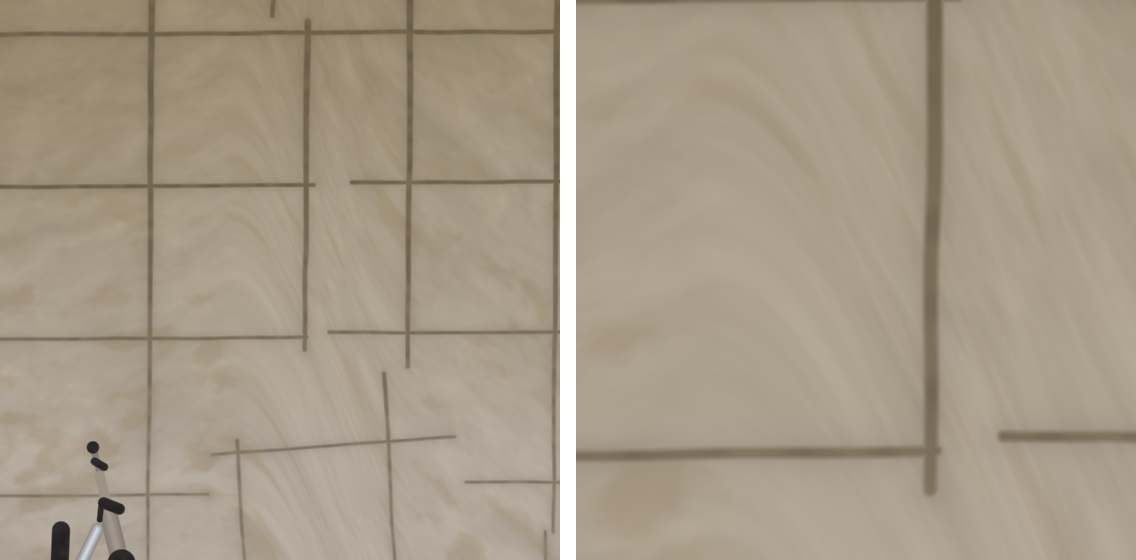
Left, the full canvas; right, a detail of the centre.
A Shadertoy shader for this texture:

```glsl
// Worn beige floor tiles with broken, misaligned grout joints and a folding stand.
// Joints and stand are soft capsules (distance to a segment); the stone is
// a vertical tint gradient mottled by stretched, warped value noise.

const vec3 STONE_TOP = vec3(0.595, 0.535, 0.435);
const vec3 STONE_MID = vec3(0.665, 0.615, 0.540);
const vec3 STONE_LOW = vec3(0.695, 0.655, 0.605);
const vec3 STAIN     = vec3(0.610, 0.540, 0.425);
const vec3 GROUT_TOP = vec3(0.430, 0.375, 0.290);
const vec3 GROUT_LOW = vec3(0.520, 0.470, 0.395);
const vec3 RUBBER    = vec3(0.135, 0.125, 0.125);
const vec3 TUBE      = vec3(0.610, 0.570, 0.530);
const vec3 CHROME    = vec3(0.790, 0.800, 0.820);

const vec4 COLUMN_X    = vec4(0.271, 0.549, 0.733, 0.995); // at the top edge
const vec4 COLUMN_TOP  = vec4(1.10, 0.961, 1.10, 1.10);
const vec4 COLUMN_END  = vec4(-0.10, 0.375, 0.346, 0.05);
const vec4 LEFT_END    = vec4(0.565, 0.560, 0.548, 0.372);
const vec4 RIGHT_START = vec4(0.550, 0.628, 0.588, 0.833);
const float LEFT_PITCH = 0.272, RIGHT_PITCH = 0.268;
const float COLUMN_LEAN = 0.007, GROUT_BLUR = 0.0024;
const float MOTTLE = 0.085, GRAIN = 0.035, TILE_VARIATION = 0.022;

float hash(vec2 p) {
    return fract(sin(dot(p, vec2(127.1, 311.7))) * 43758.5453);
}

float noise(vec2 p) {
    vec2 i = floor(p), f = fract(p);
    f = f * f * (3.0 - 2.0 * f);
    return mix(mix(hash(i), hash(i + vec2(1, 0)), f.x),
               mix(hash(i + vec2(0, 1)), hash(i + vec2(1, 1)), f.x), f.y);
}

float fbm(vec2 p) {
    float sum = 0.0, amp = 0.5;
    for (int i = 0; i < 4; i++) {
        sum += amp * noise(p);
        p = mat2(1.6, 1.2, -1.2, 1.6) * p + 7.3;
        amp *= 0.5;
    }
    return sum / 0.9375;
}

float segment(vec2 p, vec2 a, vec2 b) {
    vec2 d = b - a;
    return length(p - a - d * clamp(dot(p - a, d) / dot(d, d), 0.0, 1.0));
}

float cover(float d, float blur) {
    float w = max(blur, 1.0 / iResolution.y);
    return 1.0 - smoothstep(-w, w, d);
}

// Signed distance to every grout joint
float grout(vec2 p) {
    float wide = mix(0.0026, 0.0058, p.y), thin = mix(0.0023, 0.0040, p.y);
    float d = 1.0;
    for (int i = 0; i < 4; i++) {
        float row = float(i), x = COLUMN_X[i];
        vec2 top = vec2(x + COLUMN_LEAN * (COLUMN_TOP[i] - 1.0), COLUMN_TOP[i]);
        vec2 end = vec2(x + COLUMN_LEAN * (COLUMN_END[i] - 1.0), COLUMN_END[i]);
        d = min(d, segment(p, top, end) - wide);
        float left = 0.9375 - LEFT_PITCH * row - 0.0085 * step(2.5, row);
        float right = 0.942 - RIGHT_PITCH * row;
        d = min(d, segment(p, vec2(-0.1, left), vec2(LEFT_END[i], left + 0.004)) - thin);
        d = min(d, segment(p, vec2(RIGHT_START[i], right), vec2(1.1, right + 0.002)) - thin);
    }
    // Tilted fragment and loose stubs
    d = min(d, segment(p, vec2(0.378, 0.188), vec2(0.812, 0.220)) - thin);
    d = min(d, segment(p, vec2(0.424, 0.212), vec2(0.437, -0.02)) - wide);
    d = min(d, segment(p, vec2(0.686, 0.333), vec2(0.705, -0.02)) - wide);
    d = min(d, segment(p, vec2(0.490, 1.02), vec2(0.486, 0.972)) - thin);
    return min(d, segment(p, vec2(0.974, 0.050), vec2(0.974, -0.02)) - wide);
}

vec3 stone(vec2 p) {
    vec3 col = mix(STONE_LOW, STONE_MID, smoothstep(0.12, 0.60, p.y));
    col = mix(col, STONE_TOP, smoothstep(0.50, 1.05, p.y + 0.12 * (0.5 - p.x)));
    // Streaks turn from near level at the left to diagonal at the right
    float a = mix(0.25, -0.75, smoothstep(0.4, 0.75, p.x));
    vec2 q = mat2(cos(a), -sin(a), sin(a), cos(a)) * p;
    float cloud = fbm(q * vec2(10.0, 19.0) + 1.5 * noise(p * 9.0)) - 0.5;
    float fine = fbm(q * vec2(45.0, 85.0)) - 0.5;
    col += MOTTLE * cloud + GRAIN * fine;
    col = mix(col, STAIN, 0.45 * smoothstep(0.52, 0.78, fbm(q * vec2(13.0, 22.0) + 31.0)));
    // Tint of each whole tile, fading out where the floor is broken
    vec2 id = vec2(dot(step(COLUMN_X, vec4(p.x)), vec4(1)), floor((0.94 - p.y) / LEFT_PITCH));
    return col + TILE_VARIATION * (hash(id) - 0.5) * smoothstep(0.36, 0.46, p.y);
}

// Folding stand: rubber feet and collars on metal tubes
vec3 stand(vec3 col, vec2 p) {
    float b = 0.0015;
    col = mix(col, TUBE * 0.85, cover(segment(p, vec2(0.168, 0.195), vec2(0.181, 0.145)) - 0.006, b));
    col = mix(col, TUBE, cover(segment(p, vec2(0.178, 0.150), vec2(0.190, 0.105)) - 0.009, b));
    float leg = segment(p, vec2(0.193, 0.085), vec2(0.219, -0.02));
    col = mix(col, TUBE * (1.05 - 14.0 * leg), cover(leg - 0.016, b));
    float brace = segment(p, vec2(0.174, 0.055), vec2(0.138, -0.02));
    col = mix(col, CHROME * (1.08 - 40.0 * brace), cover(brace - 0.011, b));
    float dark = length(p - vec2(0.166, 0.201)) - 0.011;
    dark = min(dark, segment(p, vec2(0.169, 0.176), vec2(0.186, 0.166)) - 0.007);
    dark = min(dark, segment(p, vec2(0.185, 0.102), vec2(0.213, 0.091)) - 0.010);
    dark = min(dark, segment(p, vec2(0.181, 0.100), vec2(0.178, 0.072)) - 0.005);
    dark = min(dark, length(p - vec2(0.217, -0.006)) - 0.025);
    dark = min(dark, segment(p, vec2(0.109, 0.053), vec2(0.106, -0.02)) - 0.016);
    return mix(col, RUBBER + 0.05 * noise(p * 90.0), cover(dark, b));
}

void mainImage(out vec4 fragColor, in vec2 fragCoord) {
    vec2 p = fragCoord / iResolution.xy;
    vec2 wobble = 0.0025 * (vec2(noise(p * 14.0), noise(p * 14.0 + 50.0)) - 0.5);
    float d = grout(p + wobble);
    vec3 col = stone(p) * (1.0 - 0.07 * exp(-max(d, 0.0) * 110.0));
    vec3 joint = mix(GROUT_LOW, GROUT_TOP, smoothstep(0.0, 0.8, p.y));
    joint *= 0.92 + 0.16 * noise(p * 60.0);
    col = mix(col, joint, 0.95 * cover(d, GROUT_BLUR));
    fragColor = vec4(stand(col, p), 1.0);
}
```
